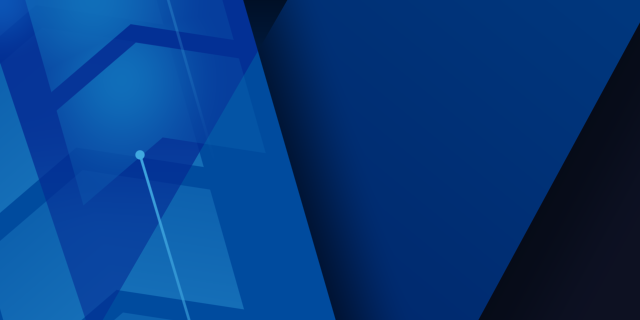
Reproduce this background procedurally as a WebGL 1 fragment shader.

```glsl
precision highp float;
uniform vec2 u_resolution;

#define SHEAR 0.283
#define ARM_LEFT 0.69
#define ARM_RIGHT 0.16
#define SHADOW_WIDTH 0.25
#define LINE_RADIUS 0.0042
#define DOT_RADIUS 0.0145
#define BAND_BLUE vec3(0.0, 0.293, 0.62)
#define TILE_BLUE vec3(0.075, 0.42, 0.71)
#define DEEP_BLUE vec3(0.015, 0.165, 0.575)
#define GLOW_BLUE vec3(0.07, 0.47, 0.75)
#define LINE_CYAN vec3(0.25, 0.66, 0.88)
#define NIGHT vec3(0.025, 0.045, 0.095)

// Antialiased step: 1 where the distance is positive
float side(float d) {
  float pixel = 0.8 / u_resolution.y;
  return smoothstep(-pixel, pixel, d);
}

// Signed horizontal distance to a slanted edge, positive on its right
float slant(vec2 p, float start, float slope) {
  return p.x - start - slope * p.y;
}

float segment(vec2 p, vec2 a, vec2 b) {
  vec2 ab = b - a;
  return length(p - a - ab * clamp(dot(p - a, ab) / dot(ab, ab), 0.0, 1.0));
}

// Height below the first chevron apex, in sheared space
float chevronHeight(vec2 p, float axis, float apex) {
  float q = p.x - SHEAR * p.y - axis;
  return p.y - apex - max(-ARM_LEFT * q, ARM_RIGHT * q);
}

// Stack of chevron tiles: x is coverage, y is position within a tile
vec2 chevronTiles(vec2 p, float axis, float apex, float halfWidth, float period, float gap) {
  float phase = mod(chevronHeight(p, axis, apex), period);
  float q = p.x - SHEAR * p.y - axis;
  float cover = side(phase - gap) * side(period - phase - 0.8 / u_resolution.y);
  return vec2(cover * side(halfWidth - abs(q)), phase / period);
}

// Navy panel with a soft shadow, and the night area at its right
vec3 backdrop(vec2 p, float fromBand) {
  float light = clamp(0.45 * (p.x - 0.9) + 0.55 * (1.0 - p.y), 0.0, 1.0);
  vec3 navy = mix(vec3(0.0, 0.155, 0.425), vec3(0.0, 0.215, 0.49), light);
  float shadow = 1.0 - smoothstep(-0.08, SHADOW_WIDTH, fromBand);
  navy *= 1.0 - 0.62 * shadow;

  vec3 corner = mix(vec3(0.0, 0.06, 0.15), vec3(0.0, 0.12, 0.28), p.y * 4.0);
  vec3 color = mix(corner, navy, side(slant(p, 0.898, -0.577)));

  float fromNight = slant(p, 2.038, -0.543);
  vec3 night = NIGHT + vec3(0.025, 0.02, 0.04) * smoothstep(0.0, 0.35, fromNight);
  return mix(color, night, side(fromNight));
}

// Bright slanted band carrying two chevron stacks and a deep overlay
vec3 chevronBand(vec2 p) {
  vec3 color = BAND_BLUE;
  vec2 large = chevronTiles(p, 0.108, 0.4635, 0.381, 0.445, 0.068);
  color = mix(color, TILE_BLUE, large.x * mix(0.6, 1.1, large.y));

  // Deep overlay, lighter near its upper left corner and lower tip
  float overlay = side(slant(p, -0.065, 0.333)) * side(-slant(p, 0.898, -0.577));
  float opacity = mix(0.82, 0.58, smoothstep(0.35, 0.75, p.y));
  color = mix(color, DEEP_BLUE, overlay * opacity);
  color += vec3(0.02, 0.12, 0.11) * overlay * (1.0 - smoothstep(0.0, 0.2, length(p)));

  // Small chevrons with a central glow, ending after the second tile
  vec2 small = chevronTiles(p, 0.387, 0.078, 0.308, 0.354, 0.055);
  float visible = small.x * side(0.354 - chevronHeight(p, 0.387, 0.078));
  float centre = 1.0 - smoothstep(0.0, 0.34, length((p - vec2(0.38, 0.25)) * vec2(1.0, 0.9)));
  float top = 1.0 - smoothstep(0.0, 0.38, length(p - vec2(0.29, 0.0)));
  float glow = 0.2 + 0.65 * max(centre, top);
  return mix(color, GLOW_BLUE, visible * glow);
}

void main() {
  // Canvas units with y pointing down
  vec2 uv = gl_FragCoord.xy / u_resolution;
  vec2 p = vec2(2.0 * uv.x, 1.0 - uv.y);

  float fromBand = slant(p, 0.76, 0.289);
  vec3 color = mix(chevronBand(p), backdrop(p, fromBand), side(fromBand));

  // Faint upper line, bright lower line and its end dot
  vec2 dotCentre = vec2(0.4375, 0.484);
  float faint = side(LINE_RADIUS - segment(p, vec2(0.52, -0.02), vec2(0.69, 0.573)));
  color = mix(color, LINE_CYAN, faint * 0.3 * (1.0 - smoothstep(0.0, 0.55, p.y)));
  float bright = side(LINE_RADIUS - segment(p, dotCentre, vec2(0.597, 1.02)));
  color = mix(color, LINE_CYAN, bright * mix(0.95, 0.6, smoothstep(0.5, 1.0, p.y)));
  color = mix(color, LINE_CYAN, side(DOT_RADIUS - length(p - dotCentre)));

  gl_FragColor = vec4(color, 1.0);
}
```
